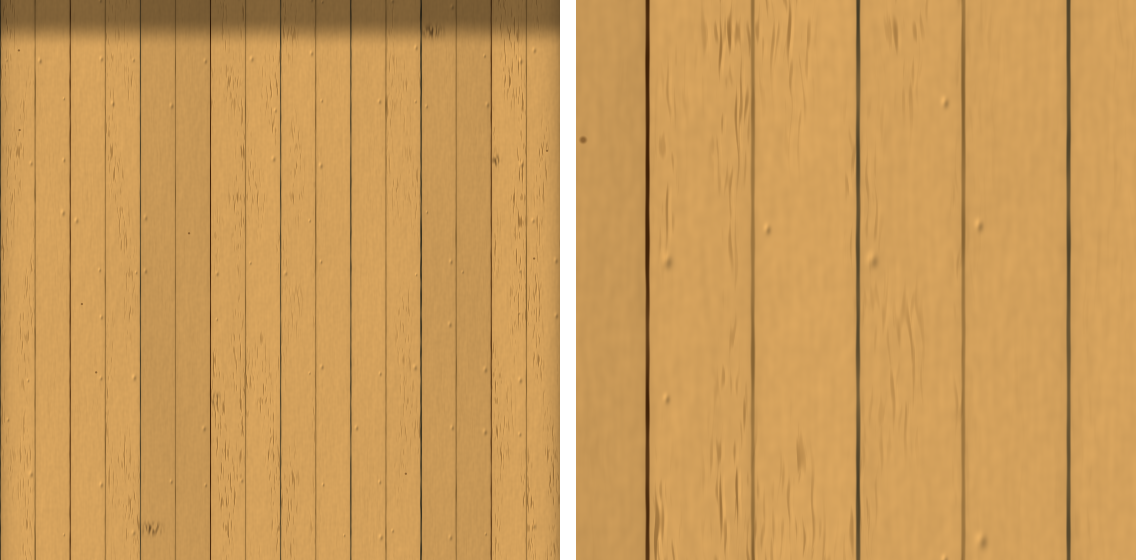
Left, the full canvas; right, a detail of the centre.
A three.js fragment shader for this texture:

```glsl
varying vec2 vUv;

float hash(vec2 p) {
  vec3 q = fract(p.xyx * vec3(0.1031, 0.1030, 0.0973));
  q += dot(q, q.yzx + 33.33);
  return fract((q.x + q.y) * q.z);
}

vec2 gradient(vec2 cell) {
  float angle = 6.2832 * hash(cell);
  return vec2(cos(angle), sin(angle));
}

float noise(vec2 p) {
  vec2 i = floor(p), f = fract(p);
  vec2 u = f * f * f * (f * (f * 6.0 - 15.0) + 10.0);
  vec2 e = vec2(1.0, 0.0);
  float low = mix(dot(gradient(i), f), dot(gradient(i + e.xy), f - e.xy), u.x);
  float high = mix(dot(gradient(i + e.yx), f - e.yx), dot(gradient(i + e.xx), f - e.xx), u.x);
  return mix(low, high, u.y);
}

// Relief of the paint film: broad ripples and fine grain
float paintHeight(vec2 p) {
  return noise(p * vec2(46.0, 24.0)) + 0.5 * noise(p * vec2(130.0, 60.0) + 7.0);
}

// Hairline cracks along the grain
float cracks(vec2 p) {
  p.x += 0.0025 * noise(p * vec2(26.0, 34.0));
  float coarse = smoothstep(0.2, 0.5, noise(p * vec2(290.0, 24.0) + 31.0));
  float fine = smoothstep(0.15, 0.5, noise(p * vec2(370.0, 44.0) + 83.0));
  return max(coarse, 0.6 * fine);
}

// Raised nail heads and blisters, lit from the upper left
float blisters(vec2 p, float strip, float across) {
  float row = floor(p.y * 10.5);
  vec2 cell = vec2(strip, row);
  float side = hash(cell + 5.0) < 0.7 ? 0.84 : 0.18;
  vec2 centre = vec2(side + 0.1 * (hash(cell + 9.0) - 0.5), 0.35 + 0.3 * hash(cell + 17.0));
  vec2 d = vec2((across - centre.x) / 15.96, (fract(p.y * 10.5) - centre.y) / 10.5);
  d /= vec2(0.0026, 0.0042) * mix(0.6, 1.2, hash(cell + 23.0));
  return step(0.5, hash(cell + 2.0)) * exp(-dot(d, d)) * (dot(d, vec2(-0.8, 0.6)) - 0.2);
}

// Dark knots beside the board joints, mirrored from low to high
float knots(vec2 p) {
  float total = 0.0;
  for (int i = 0; i < 4; i++) {
    float odd = mod(float(i), 2.0);
    float upper = floor(float(i) / 2.0);
    float y = 0.056 + 0.231 * odd;
    vec2 centre = vec2((2.16 + 0.91 * odd + 4.0 * upper) / 7.98, mix(y, 1.0 - y, upper));
    vec2 d = (p - centre) / vec2(0.018 - 0.010 * odd, 0.012);
    total += exp(-1.4 * dot(d, d));
  }
  return total * smoothstep(-0.25, 0.35, noise(p * vec2(230.0, 55.0)));
}

void main() {
  vec2 uv = vUv;
  float boardX = uv.x * 7.98;
  float board = floor(boardX);
  float strip = floor(boardX * 2.0);
  float across = fract(boardX * 2.0);

  // Painted boards
  vec3 color = vec3(0.835, 0.635, 0.363);
  float darkBoard = 1.0 - step(0.5, abs(mod(board, 4.0) - 2.0));
  color *= 1.0 - 0.065 * darkBoard + 0.015 * (hash(vec2(strip, 4.0)) - 0.5);
  color *= 1.0 + 0.025 * noise(uv * vec2(9.0, 3.0) + board);
  color *= 1.0 + 0.025 * noise(uv * vec2(260.0, 30.0)) + 0.025 * noise(uv * vec2(190.0, 130.0));
  float relief = paintHeight(uv + vec2(0.0015, -0.0015)) - paintHeight(uv - vec2(0.0015, -0.0015));
  color *= 1.0 + 0.04 * relief;

  // Weathered strips with fine cracks and lifted edges
  float turn = mod(strip, 8.0);
  float wear = turn > 5.5 ? 1.0 : (turn < 0.5 || abs(turn - 3.0) < 0.5 ? 0.75 : 0.1);
  wear *= smoothstep(-0.15, 0.3, noise(uv * vec2(34.0, 5.0) + 13.0));
  color *= 1.0 + 0.06 * wear * cracks(uv - vec2(0.002, 0.0));
  color = mix(color, vec3(0.48, 0.33, 0.15), 0.6 * wear * cracks(uv));

  color *= 1.0 + 0.36 * blisters(uv, strip, across);

  // Sparse dark specks
  vec2 speckCell = floor(uv * 16.0);
  vec2 speck = fract(uv * 16.0) - 0.2 - 0.6 * vec2(hash(speckCell), hash(speckCell + 41.0));
  float speckMask = step(0.95, hash(speckCell + 71.0)) * (1.0 - smoothstep(0.01, 0.05, length(speck)));
  color = mix(color, vec3(0.38, 0.24, 0.10), 0.6 * speckMask);

  color = mix(color, vec3(0.28, 0.19, 0.09), min(0.75 * knots(uv), 0.8));

  // Shallow groove along the middle of each board
  float wobble = 0.0004 * noise(vec2(strip * 3.7, uv.y * 45.0));
  float grooveGap = abs(fract(boardX) - 0.5) / 7.98 + wobble;
  float stain = smoothstep(0.1, 0.45, noise(vec2(board * 5.3 + 0.4, uv.y * 13.0)));
  color *= 1.0 - 0.06 * exp(-grooveGap * 420.0);
  color = mix(color, vec3(0.45, 0.33, 0.16), (0.5 + 0.3 * stain) * (1.0 - smoothstep(0.0003, 0.0018, grooveGap)));

  // Open joints between boards, brown or slate inside
  float joint = floor(boardX + 0.5);
  float jointGap = abs(boardX - joint) / 7.98 + wobble;
  float warm = mod(joint, 2.0) * step(0.5, abs(joint - 5.0));
  float depth = 0.74 + 0.16 * sin(joint * 2.1 + 1.5) + 0.35 * noise(vec2(joint * 4.7 + 0.3, uv.y * 22.0));
  vec3 gapColor = mix(vec3(0.17, 0.16, 0.11), vec3(0.25, 0.13, 0.03), warm);
  color *= 1.0 - 0.08 * exp(-jointGap * 400.0);
  color = mix(color, gapColor, clamp(depth, 0.4, 1.0) * (1.0 - smoothstep(0.0004, 0.0018, jointGap)));

  // Overhang shadow and darker side edges
  color *= mix(1.0, 0.605, smoothstep(0.912, 0.968, uv.y + 0.004 * noise(uv * vec2(8.0, 1.0))));
  color *= 1.0 - 0.16 * exp(-uv.x * 85.0) - 0.18 * exp((uv.x - 1.0) * 70.0);

  gl_FragColor = vec4(clamp(color, 0.0, 1.0), 1.0);
}
```
